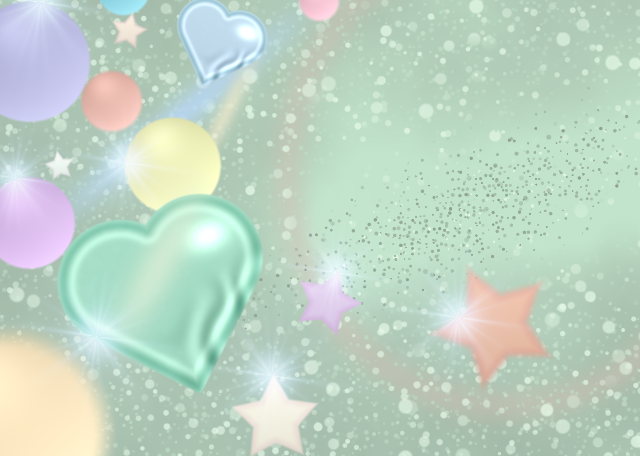
This background is drawn by a Shadertoy shader. Its source:

```glsl
// Pastel balloons, glass hearts and soft stars over a mint glitter backdrop.
#define BOKEH_AMOUNT 0.46
#define SPECK_AMOUNT 0.85
#define FLARE_GAIN 0.85
#define RIBBON_GAIN 0.42
#define HAZE 0.05
#define SAGE vec3(.59, .67, .61)
#define MINT vec3(.75, .89, .79)
#define PEARL vec3(.9, .98, .91)
#define ROSE vec3(.82, .73, .68)

vec2 p;   // canvas point, height = 1
vec3 col; // colour so far

vec2 hash2(vec2 c) {
  return fract(sin(vec2(dot(c, vec2(127.1, 311.7)), dot(c, vec2(269.5, 183.3)))) * 43758.5);
}

float noise(vec2 q) {
  vec2 i = floor(q), f = fract(q), e = vec2(1, 0);
  f = f * f * (3. - 2. * f);
  return mix(mix(hash2(i).x, hash2(i + e).x, f.x),
             mix(hash2(i + e.yx).x, hash2(i + 1.).x, f.x), f.y);
}

float fbm(vec2 q) {
  float sum = 0., amp = .5;
  for (int i = 0; i < 4; i++) { sum += amp * noise(q); q = q * 2.03 + 7.1; amp *= .5; }
  return sum;
}

// Scattered soft discs; keep is the share of cells that hold one
float discs(float scale, float radius, float keep, float soft) {
  vec2 q = p * scale;
  float sum = 0.;
  for (int i = 0; i < 9; i++) {
    vec2 c = floor(q) + vec2(i % 3 - 1, i / 3 - 1);
    vec2 h = hash2(c + scale), k = hash2(c + scale + 37.);
    float r = radius * (.5 + .6 * k.x);
    float disc = 1. - smoothstep(r * (1. - soft), r, length(q - c - h));
    sum = max(sum, disc * smoothstep(k.y, k.y + .1, keep) * (.4 + .6 * h.x));
  }
  return sum;
}

float fill(float d, float soft) {
  float w = max(soft, 1. / iResolution.y);
  return 1. - smoothstep(-w, w, d);
}

float bell(float x) { return exp(-x * x); }

float sdHeart(vec2 q) {
  q.x = abs(q.x);
  if (q.x + q.y > 1.) return length(q - vec2(.25, .75)) - sqrt(2.) / 4.;
  vec2 a = q - vec2(0, 1), b = q - .5 * max(q.x + q.y, 0.);
  return sqrt(min(dot(a, a), dot(b, b))) * sign(q.x - q.y);
}

float sdStar(vec2 q, float radius, float turn) {
  float sector = 6.2832 / 5., h = sector * .5;
  float a = mod(atan(q.y, q.x) - turn + h, sector) - h;
  vec2 tip = vec2(radius, 0), edge = .53 * radius * vec2(cos(h), sin(h)) - tip;
  q = length(q) * vec2(cos(a), abs(sin(a)));
  return dot(q - tip, normalize(vec2(edge.y, -edge.x)));
}

void beam(vec2 a, vec2 b, float width, vec3 tint, float gain) {
  vec2 ab = b - a;
  float t = clamp(dot(p - a, ab) / dot(ab, ab), 0., 1.);
  col = mix(col, tint, gain * bell(length(p - a - ab * t) / width) * sin(3.1416 * t));
}

void ball(vec2 c, float r, vec3 tint, float soft) {
  vec2 q = (p - c) / r;
  vec3 shade = tint + .06 * q.x - .05 * q.y * (1. + dot(q, q));
  shade += .12 * bell(2. * length(q - vec2(-.3, .6)));
  col = mix(col, shade, fill(length(p - c) - r, soft));
}

void star(vec2 c, float r, float turn, vec3 tint, float soft) {
  float d = sdStar(p - c, r, turn);
  vec3 shade = tint - .07 * smoothstep(-.2 * r, 0., d) * vec3(.4, 1, .5);
  col = mix(col, shade + .05 * (p.y - c.y) / r, fill(d, soft));
}

void glassHeart(vec2 tip, float size, vec2 up, vec3 tint) {
  vec2 q = vec2(dot(p - tip, vec2(up.y, -up.x)), dot(p - tip, up)) / size;
  float d = sdHeart(q) - .025;
  float folds = sin(22. * (q.x - .4 * q.y) + 9. * noise(q * 4.));
  float low = smoothstep(.55, .2, q.y - .5 * q.x) * smoothstep(-.3, .2, q.x);
  vec3 shade = tint + .05 * q.y - .03 + .15 * folds * low;
  shade -= .13 * bell((d + .035) / .025) * vec3(1.2, .7, .8);
  shade += .13 * bell((d + .09) / .025);
  shade += .45 * bell(length((q - vec2(.33, .86)) * vec2(1, 1.5)) / .13);
  col = mix(col, shade, .94 * fill(d * size, .003));
}

void flare(vec2 c, float size) {
  vec2 v = p - c;
  float r = length(v) / size, a = atan(v.y, v.x);
  float rays = pow(abs(cos(a * 4. + .6)), 24.) + .6 * pow(abs(cos(a * 7. + 1.)), 16.);
  float glow = exp(-r * r * 7.) + .4 * exp(-r * 2.2) + .6 * rays * exp(-r * 2.);
  col += (1. - col) * (1. - exp(-glow * FLARE_GAIN * vec3(.8, 1.2, 1.7)));
}

void mainImage(out vec4 fragColor, in vec2 fragCoord) {
  p = fragCoord / iResolution.y;

  // Sage ground with a bright mint band
  float band = bell((p.y - .43 - .12 * p.x) / .2) * smoothstep(.4, .8, p.x);
  float cloud = fbm(p * 5.);
  float top = smoothstep(.4, .9, p.y) * smoothstep(.3, .6, p.x);
  col = mix(SAGE, MINT, min(.1 + .5 * cloud + .75 * band + .2 * top, 1.));

  // Rosy ribbon arc
  vec2 arc = (p - vec2(1.11, .62)) / vec2(.48, .51);
  float ribbon = bell((length(arc) - 1.) / .075) * smoothstep(.45, -.1, min(arc.x, arc.y + .45));
  col = mix(col, ROSE, RIBBON_GAIN * ribbon);

  // Bokeh thins out in the band; dark glitter drifts along it
  float keep = BOKEH_AMOUNT * (1. - .85 * band) * (.6 + .8 * cloud);
  col = mix(col, MINT, .6 * discs(62., .42, keep * 1.3, .6));
  col = mix(col, PEARL, .75 * discs(38., .36, keep, .45));
  col = mix(col, PEARL, .75 * discs(20., .36, keep * .8, .35));
  vec2 g = mat2(.92, -.39, .39, .92) * (p - vec2(1.02, .53));
  float density = SPECK_AMOUNT * bell(length(g / vec2(.38, .1)));
  col = mix(col, SAGE * .78, .75 * discs(85., .4, density, .5));
  col = mix(col, SAGE * .85, .6 * discs(52., .35, density * .4, .5));
  col = mix(col, PEARL, .9 * discs(70., .3, density * .3, .4));

  // Beams, balloons and stars
  beam(vec2(.7, 1), vec2(.08, .48), .035, vec3(.7, .83, .96), .8);
  beam(vec2(.57, .9), vec2(.42, .6), .02, vec3(.93, .91, .79), .7);
  ball(vec2(.065, .865), .132, vec3(.71, .71, .87), .004);
  ball(vec2(.271, 1.025), .058, vec3(.53, .82, .88), .004);
  ball(vec2(.245, .778), .066, vec3(.9, .7, .65), .006);
  ball(vec2(.379, .637), .105, vec3(.92, .93, .7), .004);
  ball(vec2(.064, .511), .1, vec3(.84, .71, .91), .004);
  ball(vec2(.7, .998), .043, vec3(.95, .75, .81), .006);
  ball(vec2(.015, .05), .215, vec3(.97, .89, .73), .035);
  star(vec2(.282, .932), .04, 1.35, vec3(.95, .91, .85), .004);
  star(vec2(.131, .636), .033, 1.75, vec3(.92, .96, .93), .003);
  star(vec2(.718, .337), .075, 1.22, vec3(.87, .79, .92), .003);
  star(vec2(1.085, .285), .135, 2.01, vec3(.91, .73, .63), .012);
  star(vec2(.604, .081), .098, 1.61, vec3(.95, .94, .87), .004);

  // Glass hearts, with a beam through the large one
  glassHeart(vec2(.445, .817), .161, vec2(.35, .937), vec3(.74, .85, .93));
  glassHeart(vec2(.436, .148), .365, vec2(-.31, .951), vec3(.61, .85, .75));
  beam(vec2(.46, .62), vec2(.24, .22), .045, vec3(.86, .93, .83), .75);

  // Lens flares: place and size
  vec3 flares[7] = vec3[7](vec3(.09, .995, .1), vec3(.28, .643, .09), vec3(.033, .61, .08),
    vec3(.212, .262, .11), vec3(.736, .402, .08), vec3(1.004, .304, .1), vec3(.595, .176, .1));
  for (int i = 0; i < 7; i++) flare(flares[i].xy, flares[i].z);

  fragColor = vec4(clamp(mix(col, vec3(1), HAZE), 0., 1.), 1);
}
```
